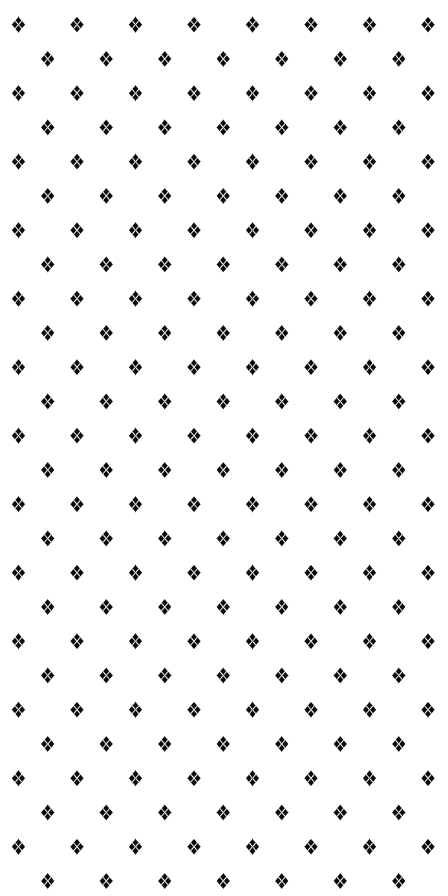
Give the GLSL for this pattern, as a Shadertoy shader.

```glsl
// Signed distance to a rhombus with the given half diagonals
float rhombus(vec2 p, vec2 halfSize) {
    p = abs(p) / halfSize;
    return (p.x + p.y - 1.0) * halfSize.x * halfSize.y / length(halfSize);
}

// Four small rhombi set around a centre, parted by a thin cross
float fourDiamonds(vec2 p, vec2 reach, vec2 halfSize) {
    p = abs(p);
    float side = rhombus(p - vec2(reach.x, 0.0), halfSize);
    float tip = rhombus(p - vec2(0.0, reach.y), halfSize);
    return min(side, tip);
}

// Offset from the nearest motif centre; odd rows shift by half a column
vec2 staggeredCell(vec2 p, vec2 pitch) {
    float row = round(p.y / pitch.y);
    float column = p.x / pitch.x - 0.5 * mod(row, 2.0);
    return vec2(column - round(column), p.y / pitch.y - row) * pitch;
}

// Ink coverage over one pixel
float coverage(float dist, float pixel) {
    return clamp(0.5 - dist / pixel, 0.0, 1.0);
}

void mainImage(out vec4 fragColor, in vec2 fragCoord) {
    // Canvas width is one unit; y runs down from the top edge
    float pixel = 1.0 / iResolution.x;
    vec2 p = vec2(fragCoord.x, iResolution.y - fragCoord.y) * pixel;

    // Layout
    vec2 firstCentre = vec2(0.0412, 0.0550);
    vec2 pitch = vec2(0.1306, 0.07646);
    vec2 reach = vec2(0.0081, 0.0095);
    vec2 halfSize = vec2(0.0066, 0.0079);

    // Colours
    vec3 paper = vec3(1.0);
    vec3 ink = vec3(0.04);

    vec2 cell = staggeredCell(p - firstCentre, pitch);
    float dist = fourDiamonds(cell, reach, halfSize);
    fragColor = vec4(mix(paper, ink, coverage(dist, pixel)), 1.0);
}
```
